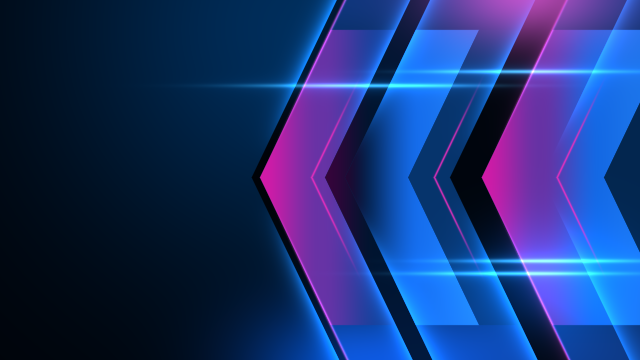
Reproduce this background procedurally as a Shadertoy shader.

```glsl
const float TIP_Y = 0.507;        // height of every arrow tip
const float SLOPE = 0.48;         // horizontal run of an arm per unit of height
const float PANEL_LOW = 0.097;    // vertical limits of the glassy panels
const float PANEL_HIGH = 0.917;
const float REPEAT = 0.341;       // spacing of the thin accent chevrons

const vec3 BLACK = vec3(0.0, 0.01, 0.03);
const vec3 NAVY = vec3(0.01, 0.15, 0.31);
const vec3 STEEL = vec3(0.03, 0.22, 0.46);
const vec3 MAROON = vec3(0.23, 0.0, 0.22);
const vec3 MAGENTA = vec3(0.86, 0.10, 0.67);
const vec3 VIOLET = vec3(0.42, 0.20, 0.66);
const vec3 INDIGO = vec3(0.08, 0.25, 0.60);
const vec3 BLUE = vec3(0.08, 0.42, 0.92);
const vec3 SKY = vec3(0.16, 0.56, 1.0);
const vec3 ORCHID = vec3(0.86, 0.34, 0.84);

// Antialiased step and band
float edge(float at, float x) {
    float w = 0.8 / iResolution.y;
    return smoothstep(at - w, at + w, x);
}

float band(float lo, float hi, float x) {
    return edge(lo, x) * (1.0 - edge(hi, x));
}

// Soft elliptical light
float halo(vec2 p, vec2 centre, vec2 radius) {
    vec2 q = (p - centre) / radius;
    return exp(-dot(q, q));
}

// Light falling off to one side of an edge: side -1 is left, +1 is right
float rim(float u, float at, float side, float width) {
    float d = (u - at) * side;
    return edge(0.0, d) * exp(-max(d, 0.0) / width);
}

float hairline(float u, float at, float width) {
    float d = (u - at) / width;
    return exp(-d * d);
}

vec3 threeStops(vec3 a, vec3 b, vec3 c, float t) {
    return mix(mix(a, b, smoothstep(0.0, 0.5, t)), c, smoothstep(0.5, 1.0, t));
}

// Horizontal streak with a bright core and a faint bloom
vec3 flare(vec2 p, vec2 centre, float reach) {
    vec2 d = abs(p - centre);
    float along = exp(-pow(d.x / reach, 2.0) * 2.2);
    float core = exp(-pow(d.y / 0.0055, 2.0));
    float bloom = exp(-d.y / 0.014);
    return along * (core * vec3(0.22, 0.52, 0.60) + bloom * vec3(0.03, 0.22, 0.38));
}

vec3 backdrop(vec2 p) {
    float lit = halo(p, vec2(0.86, 0.92), vec2(0.72, 0.70));
    vec3 col = mix(BLACK, vec3(0.0, 0.18, 0.36), lit);
    return col + vec3(0.02, 0.28, 0.72) * halo(p, vec2(1.0, -0.04), vec2(0.30, 0.19));
}

void mainImage(out vec4 fragColor, in vec2 fragCoord) {
    vec2 p = fragCoord / iResolution.y;
    float arm = abs(p.y - TIP_Y);
    float u = p.x - SLOPE * arm;   // constant along each chevron
    float panel = band(PANEL_LOW, PANEL_HIGH, p.y);
    float away = smoothstep(0.04, 0.36, arm);

    // Base behind the arrows
    vec3 col = backdrop(p);
    vec3 inner = mix(NAVY, INDIGO, smoothstep(0.25, 0.5, arm) * 0.6);
    inner += vec3(0.0, 0.14, 0.40) * halo(p, vec2(1.05, -0.02), vec2(0.45, 0.16));
    col = mix(col, inner, edge(0.722, u));
    col = mix(col, BLACK, band(0.699, 0.722, u) * (1.0 - 0.5 * away));

    // First arrow: magenta fading into blue across the canvas
    vec3 first = threeStops(MAGENTA, VIOLET, INDIGO, (p.x - 0.722) / 0.34);
    col = mix(col, first, band(0.722, 0.903, u) * panel * 0.96);

    // Dark fold, then the blue arrow
    vec3 fold = mix(MAROON, BLACK + vec3(0.0, 0.06, 0.14), smoothstep(0.90, 1.04, p.x));
    col = mix(col, fold, band(0.903, 0.958, u) * 0.9);
    vec3 second = mix(fold, BLUE, smoothstep(0.96, 1.17, p.x));
    second = mix(second, SKY, smoothstep(1.12, 1.36, p.x) * 0.7);
    col = mix(col, second, band(0.958, 1.134, u) * panel);
    col = mix(col, STEEL, band(1.134, 1.25, u) * panel * 0.75);

    // Black fold, then the second magenta arrow
    col = mix(col, BLACK, band(1.25, 1.338, u) * 0.93);
    vec3 third = threeStops(MAGENTA, VIOLET, BLUE, (p.x - 1.338) / 0.33);
    third = mix(third, SKY, smoothstep(1.64, 1.78, p.x) * 0.35);
    col = mix(col, third, band(1.338, 1.678, u) * panel * 0.95);
    col = mix(col, NAVY, edge(1.678, u) * panel * 0.9);

    // Glowing rims, strongest far from the tips
    float blueRims = rim(u, 0.699, -1.0, 0.022) + 0.8 * rim(u, 0.903, -1.0, 0.018)
        + 0.75 * rim(u, 0.958, 1.0, 0.025) + 0.9 * rim(u, 1.25, -1.0, 0.022)
        + 0.7 * rim(u, 1.505, 1.0, 0.025);
    col += blueRims * away * vec3(0.08, 0.42, 0.78);
    float pinkRims = hairline(u, 0.722, 0.004) + hairline(u, 1.338, 0.004)
        + 0.35 * rim(u, 1.338, -1.0, 0.02);
    col += pinkRims * away * vec3(0.55, 0.16, 0.48);

    // Thin accent chevrons
    float accentFade = 1.0 - smoothstep(0.08, 0.30, arm);
    for (int i = 0; i < 3; i++) {
        float line = hairline(u, 0.866 + REPEAT * float(i), 0.0032);
        col = mix(col, MAGENTA + 0.08, line * accentFade * 0.85);
    }

    // Ambient lights at the top and lower right
    col = mix(col, ORCHID, 0.85 * halo(p, vec2(1.46, 1.03), vec2(0.24, 0.15)));
    col += vec3(0.0, 0.16, 0.38) * halo(p, vec2(1.52, 0.22), vec2(0.20, 0.14));

    // Streaks
    col += flare(p, vec2(1.02, 0.762), 0.42);
    col += flare(p, vec2(1.46, 0.801), 0.36);
    col += flare(p, vec2(1.52, 0.275), 0.34);
    col += flare(p, vec2(1.44, 0.240), 0.36);

    fragColor = vec4(clamp(col, 0.0, 1.0), 1.0);
}
```
